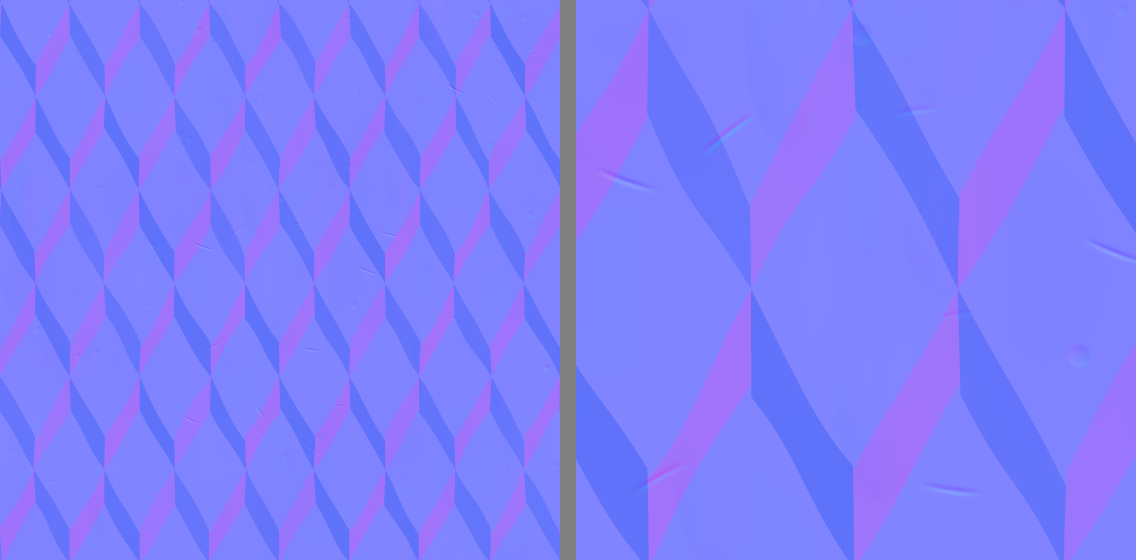
Left: the whole. Right: its middle third, enlarged.
Write a Shadertoy shader that draws this texture map.

```glsl
const float PI = 3.14159265;

float hash(vec2 p) {
    vec3 q = fract(vec3(p.xyx) * 0.1031);
    q += dot(q, q.yzx + 33.33);
    return fract((q.x + q.y) * q.z);
}

vec4 hash4(float n, float salt) {
    return vec4(hash(vec2(n, salt)), hash(vec2(n, salt + 1.7)),
                hash(vec2(n, salt + 3.1)), hash(vec2(n, salt + 5.3)));
}

// Value noise that wraps after a whole number of cells
float wrapNoise(vec2 p, vec2 period) {
    vec2 i = floor(p), f = fract(p);
    f = f * f * (3.0 - 2.0 * f);
    vec2 a = mod(i, period), b = mod(i + 1.0, period);
    return mix(mix(hash(a), hash(vec2(b.x, a.y)), f.x),
               mix(hash(vec2(a.x, b.y)), hash(b), f.x), f.y);
}

// Shortest offset on the torus
vec2 wrapDelta(vec2 a, vec2 b) {
    return fract(a - b + 0.5) - 0.5;
}

// Coverage of one sloping bevel; u runs across the strip, v down it
float bevel(float u, float v, vec4 rnd) {
    vec4 r = rnd - 0.5;
    float bow = sin(PI * u), sway = sin(2.0 * PI * u);
    float top = u * (0.335 + 0.04 * r.x) + 0.045 * r.y * bow + 0.018 * r.z * sway;
    float bottom = mix(0.18 + 0.03 * r.w, 0.5, u) + 0.045 * r.z * bow + 0.018 * r.x * sway;
    return step(top, v) * step(v, bottom);
}

// Bevel slopes: each strip holds one left-facing and one right-facing band
vec2 latticeSlope(vec2 uv) {
    uv.x += 0.005 * (wrapNoise(uv * vec2(16.0, 12.0), vec2(16.0, 12.0)) - 0.5);
    float strip = floor(uv.x * 16.0);
    float u = fract(uv.x * 16.0);
    float down = (1.0 - uv.y) * 3.0 - 0.016 + 0.5 * mod(strip, 2.0);
    float v = fract(down);
    float id = mod(strip, 16.0) + 16.0 * mod(floor(down), 3.0);
    vec4 rndL = hash4(id, 11.0), rndR = hash4(id, 47.0);
    float left = bevel(u, v, rndL) * mix(0.8, 1.08, rndL.y);
    float right = bevel(1.0 - u, v - 0.5, rndR) * mix(0.8, 1.08, rndR.y);
    return vec2(0.24 * (right - left), -0.13 * (right + left));
}

// Tall shallow gouges, crisp below and fading upward
vec2 gougeSlope(vec2 uv) {
    vec2 slope = vec2(0.0);
    for (float n = 0.0; n < 60.0; n++) {
        vec4 r = hash4(n, 83.0);
        vec2 size = vec2(mix(0.014, 0.028, r.z), mix(0.035, 0.075, r.w));
        vec2 q = wrapDelta(uv, r.xy) / size;
        float mask = 1.0 - smoothstep(0.93, 1.0, length(q));
        mask *= 1.0 - smoothstep(-0.3, 1.0, q.y);
        slope += mask * mix(0.015, 0.06, r.z * r.w) * vec2(q.x, 0.6 * q.y);
    }
    return slope;
}

// Small round pits
vec2 pitSlope(vec2 uv) {
    vec2 slope = vec2(0.0);
    for (float n = 0.0; n < 42.0; n++) {
        vec4 r = hash4(n, 131.0);
        vec2 q = wrapDelta(uv, r.xy) / mix(0.004, 0.008, r.z);
        slope -= q * mix(0.06, 0.15, r.w) * (1.0 - smoothstep(0.75, 1.05, length(q)));
    }
    return slope;
}

// Short tapered scratches at random angles
vec2 scratchSlope(vec2 uv) {
    vec2 slope = vec2(0.0);
    for (float n = 0.0; n < 34.0; n++) {
        vec4 r = hash4(n, 197.0);
        vec2 along = vec2(cos(r.z * PI), sin(r.z * PI));
        vec2 across = vec2(-along.y, along.x);
        vec2 d = wrapDelta(uv, r.xy);
        float s = dot(d, along) / mix(0.009, 0.022, r.w);
        float t = dot(d, across) / 0.0017 + 0.6 * s * s;
        float taper = max(1.0 - s * s, 0.0);
        slope -= across * t * exp(-t * t) * taper * mix(0.15, 0.65, r.w * r.w);
    }
    return slope;
}

void mainImage(out vec4 fragColor, in vec2 fragCoord) {
    vec2 uv = fragCoord / iResolution.xy;

    // Supersample the hard bevel edges
    vec2 slope = vec2(0.0, 0.03);
    for (int k = 0; k < 9; k++) {
        vec2 offset = (vec2(k % 3, k / 3) - 1.0) / 3.0;
        slope += latticeSlope((fragCoord + offset) / iResolution.xy) / 9.0;
    }

    // Gentle undulation and vertical streaks
    slope.x += 0.035 * (wrapNoise(uv * vec2(28.0, 6.0), vec2(28.0, 6.0)) - 0.5);
    slope.y += 0.03 * (wrapNoise(uv * vec2(9.0, 7.0) + 0.5, vec2(9.0, 7.0)) - 0.5);

    slope += gougeSlope(uv) + pitSlope(uv) + scratchSlope(uv);

    // Pack the unit normal as a colour
    vec3 normal = vec3(slope, sqrt(max(1.0 - dot(slope, slope), 0.0)));
    fragColor = vec4(0.5 + 0.5 * normal, 1.0);
}
```
